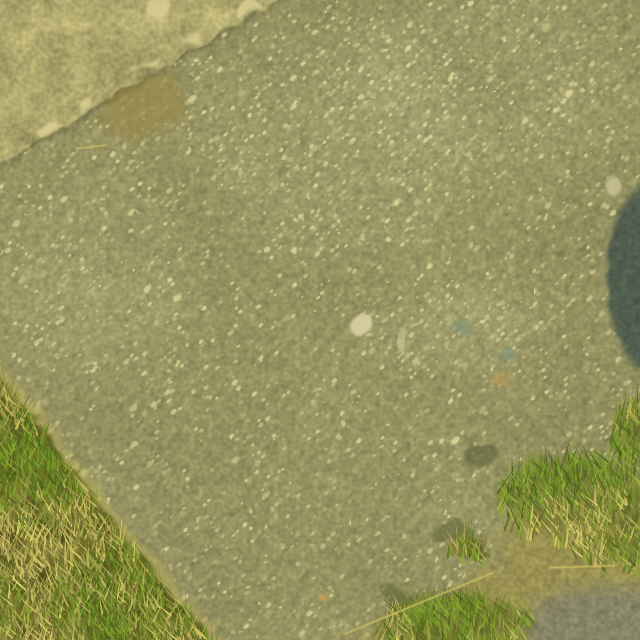
This texture is drawn by a WebGL 1 fragment shader. Its source:

```glsl
precision highp float;
// Weathered concrete slab in low sun, with a paler block, grass verges and a shadow.
// Gradient noise makes stains and grain, jittered cells scatter the grit,
// and rotated stretched cells each grow one tapered blade of grass.
uniform vec2 u_resolution;

#define SLAB vec3(0.585, 0.572, 0.382)
#define GRIT vec3(0.79, 0.765, 0.54)
#define BLOCK vec3(0.675, 0.645, 0.42)
#define SOIL vec3(0.39, 0.39, 0.13)
#define GREEN vec3(0.43, 0.54, 0.15)
#define STRAW vec3(0.72, 0.67, 0.35)
#define SHADE vec3(0.3, 0.355, 0.3)
#define GRAIN 0.15
#define GRIT_DENSITY 0.3

float hash(vec2 p) {
  vec3 q = fract(p.xyx * 0.1031);
  q += dot(q, q.yzx + 33.33);
  return fract((q.x + q.y) * q.z);
}

float corner(vec2 cell, vec2 offset) {
  float a = 6.2832 * hash(cell);
  return dot(vec2(cos(a), sin(a)), offset);
}

float noise(vec2 p) {
  vec2 i = floor(p), f = p - i, u = f * f * (3.0 - 2.0 * f), e = vec2(1, 0);
  return mix(mix(corner(i, f), corner(i + e, f - e), u.x),
    mix(corner(i + e.yx, f - e.yx), corner(i + 1.0, f - 1.0), u.x), u.y);
}

float fbm(vec2 p) {
  return noise(p) + 0.5 * noise(p * 2.03 + 17.0) + 0.25 * noise(p * 4.1 + 41.0);
}

mat2 rotation(float a) { return mat2(cos(a), -sin(a), sin(a), cos(a)); }

// Ellipse field: one at the centre, zero on the rim.
float blob(vec2 p, float x, float y, float rx, float ry) {
  return 1.0 - length((p - vec2(x, y)) / vec2(rx, ry));
}

float spot(vec2 p, float x, float y, float rx, float ry) {
  return smoothstep(-0.3, 0.3, blob(p, x, y, rx, ry));
}

float stalk(vec2 p, vec2 a, vec2 d, float px) {
  float t = clamp(dot(p - a, d) / dot(d, d), 0.0, 1.0);
  return 1.0 - smoothstep(0.0015 - px, 0.0015 + px, length(p - a - d * t));
}

float leftVerge(vec2 p) { return (0.427 - 1.36 * p.x + 0.3 * p.x * p.x - p.y) * 0.6; }

float rightVerge(vec2 p) {
  float d = max(blob(p, 0.9, 0.225, 0.13, 0.065), blob(p, 1.01, 0.325, 0.055, 0.06));
  d = max(d, max(blob(p, 0.99, 0.18, 0.13, 0.06), blob(p, 0.725, 0.145, 0.035, 0.018)));
  return 0.05 * max(d, blob(p, 0.71, 0.02, 0.12, 0.055));
}

void main() {
  vec2 p = gl_FragCoord.xy / u_resolution;
  float px = 1.0 / min(u_resolution.x, u_resolution.y);
  float wobble = 0.012 * fbm(p * 22.0);
  vec2 w = p + wobble * 0.7, rough = p + 2.0 * wobble;

  // Slab: broad stains, streaked grain, scattered grit.
  float grain = noise(p * 145.0) + 0.7 * noise(p * 62.0) + 0.5 * noise(rotation(0.8) * p * vec2(40, 100));
  float lit = 1.0 + GRAIN * grain;
  vec3 col = SLAB * (lit + 0.07 * fbm(p * 5.0 + 3.0));
  float worn = spot(p, 0.75, 0.88, 0.2, 0.13) + spot(p, 0.52, 0.78, 0.2, 0.18)
    + spot(p, 0.72, 0.48, 0.14, 0.06) + 0.7 * spot(p, 0.15, 0.56, 0.15, 0.15);
  col += 0.025 * worn;
  for (int i = 0; i < 4; i++) {
    float k = float(i), scale = 105.0 - 19.0 * k;
    vec2 q = rotation(0.75) * (p + k * 0.37) * scale, id = floor(q);
    vec2 f = q - id - 0.32 - 0.36 * vec2(hash(id + 7.3), hash(id + 19.1));
    float density = GRIT_DENSITY * (0.45 + 0.45 * worn + 0.8 * noise(p * 13.0 + k * 9.0)) * (1.0 - 0.19 * k);
    float d = length(f * vec2(0.75, 1.2)) - 0.1 - 0.2 * hash(id + 31.7) + 0.12 * noise(q * 3.0);
    float chip = (1.0 - smoothstep(-0.12, px * scale + 0.04, d)) * step(hash(id + scale), density);
    float tone = hash(id + 53.0);
    col = mix(col, GRIT * (0.88 + 0.24 * tone), chip * (0.35 + 0.5 * tone));
  }

  // Pale, blue and rusty marks.
  float pale = spot(w, 0.564, 0.492, 0.016, 0.014) + 0.7 * spot(w, 0.956, 0.706, 0.011, 0.016);
  col = mix(col, vec3(0.83, 0.8, 0.62), pale + 0.6 * spot(w, 0.628, 0.468, 0.007, 0.018));
  float blue = spot(w, 0.717, 0.485, 0.017, 0.014) + spot(w, 0.792, 0.446, 0.01, 0.012);
  col = mix(col, vec3(0.51, 0.58, 0.46), 0.65 * blue);
  float rust = 0.5 * spot(w, 0.782, 0.407, 0.012, 0.01) + spot(w, 0.501, 0.064, 0.006, 0.007);
  col = mix(col, vec3(0.78, 0.6, 0.33), 0.8 * rust);
  col = mix(col, vec3(0.61, 0.54, 0.29), 0.65 * spot(rough, 0.225, 0.84, 0.07, 0.05));

  // Paler block with a chipped rim.
  float block = (p.y - 0.745 - 0.585 * p.x) * 0.863 + wobble;
  col *= 0.85 + 0.15 * smoothstep(0.0, 0.014, abs(block));
  col = mix(col, BLOCK * (lit + 0.16 * fbm(p * 14.0)), smoothstep(-0.003, 0.003, block));
  float chips = smoothstep(0.05, 0.3, noise(p * 27.0 + 5.0)) * smoothstep(0.014, 0.004, abs(block - 0.012));
  col = mix(col, vec3(0.86, 0.81, 0.57), 0.85 * max(chips, spot(w, 0.247, 0.99, 0.016, 0.022)));

  // Cast shadow, dry earth, gravel corner and dark tufts.
  col = mix(col, SHADE * lit, 0.93 * smoothstep(-0.08, 0.08, blob(w, 1.032, 0.565, 0.084, 0.155)));
  float dry = smoothstep(-0.025, 0.03, 0.47 * p.x - 0.25 - rough.y) * smoothstep(0.5, 0.6, p.x);
  dry = max(dry, spot(w, 0.91, 0.14, 0.13, 0.075));
  col = mix(col, vec3(0.61, 0.57, 0.31) * lit, 0.85 * dry);
  col = mix(col, vec3(0.53, 0.52, 0.4) * lit, spot(w, 0.945, 0.015, 0.13, 0.07));
  float tufts = spot(rough, 0.75, 0.29, 0.025, 0.018) + spot(rough, 0.71, 0.16, 0.035, 0.022);
  col = mix(col, vec3(0.37, 0.39, 0.23), 0.6 * (tufts + spot(rough, 0.62, 0.07, 0.035, 0.018)));

  // Pale slab rim and soil.
  float rim = leftVerge(p) + wobble;
  col = mix(col, STRAW, 0.5 * smoothstep(0.012, 0.003, abs(rim)));
  float ground = max(smoothstep(0.0, 0.014, rim), 0.6 * smoothstep(-0.005, 0.02, rightVerge(p) + wobble));
  col = mix(col, SOIL * (1.0 + 0.4 * fbm(p * 26.0)), ground);

  // Blades grow where the cell centre lies in a verge.
  for (int i = 0; i < 12; i++) {
    float k = float(i);
    mat2 turn = rotation(1.5 * fract(k * 0.618 + 0.2) - 0.63);
    vec2 scale = vec2(95.0 + 3.0 * k, 17.0 + 1.2 * k);
    vec2 q = (turn * p + k * 0.173) * scale, id = floor(q), f = q - id;
    vec2 root = ((id + 0.5) / scale - k * 0.173) * turn;
    float field = max(leftVerge(root) - 0.006, rightVerge(root)) + 0.012 * noise(root * 30.0);
    float grows = step(0.0, field) * step(hash(id + k * 13.7), 0.62);
    float bend = 0.39 + 0.22 * hash(id + 3.1) + 0.5 * (hash(id + 8.9) - 0.5) * f.y * f.y;
    float width = 0.23 * (1.0 - f.y) * smoothstep(0.0, 0.15, f.y), soft = 0.5 * px * scale.x;
    float blade = 1.0 - smoothstep(width - soft, width + soft, abs(f.x - bend));
    float dead = 0.32 + 0.9 * noise(root * 9.0 + 2.0) + 0.35 * spot(root, 0.06, 0.11, 0.1, 0.15);
    vec3 tint = mix(GREEN, STRAW, smoothstep(-0.25, 0.25, dead - hash(id + 21.0)));
    col = mix(col, tint * (0.65 + 0.6 * hash(id + 37.0)), 0.85 * blade * grows);
  }

  // Loose straws.
  float straws = stalk(p, vec2(0.54, 0.01), vec2(0.23, 0.095), px) + stalk(p, vec2(0.86, 0.113), vec2(0.1, 0.003), px);
  straws += stalk(p, vec2(0.12, 0.768), vec2(0.045, 0.005), px);
  col = mix(col, STRAW * 1.12, 0.75 * min(straws, 1.0));
  gl_FragColor = vec4(col, 1.0);
}
```
